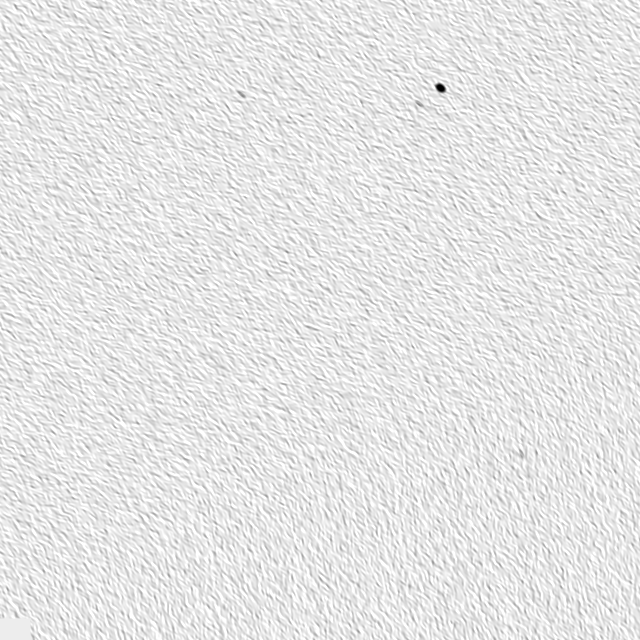
This texture is drawn by a Shadertoy shader. Its source:

```glsl
// Pale grey paper grain: short slanted streaks that steepen toward the lower right, with a dark speck.

const float MEAN_GREY = 0.907;
const float CONTRAST = 0.108;
const float CELL = 0.012;              // spacing of the streak grid
const int STREAKS_PER_CELL = 4;
const float STREAK_LENGTH = 0.0041;    // gaussian radius along a streak
const float STREAK_WIDTH = 0.0026;     // gaussian radius across a streak
const float WAVE_MIN = 0.0066;         // distance between ridges
const float WAVE_MAX = 0.0115;
const float SLANT_SHALLOW = 0.66;      // downward slopes in radians
const float SLANT_STEEP = 1.10;
const float SLANT_JITTER = 1.0;
const vec2 SPECK_POS = vec2(0.6885, 0.8625);
const vec2 SPECK_SIZE = vec2(0.0105, 0.0072);
const vec2 PATCH_SIZE = vec2(0.048, 0.034);
const float PATCH_GREY = 0.93;
const float TAU = 6.2831853;

vec4 hash4(vec2 p) {
    vec4 seed = vec4(dot(p, vec2(127.1, 311.7)), dot(p, vec2(269.5, 183.3)),
                     dot(p, vec2(419.2, 371.9)), dot(p, vec2(113.5, 271.9)));
    return fract(sin(seed) * 43758.5453);
}

// Turns an offset into (along, across) for a streak sloping down to the right.
vec2 toStreak(vec2 d, float slant) {
    float c = cos(slant), s = sin(slant);
    return vec2(c * d.x - s * d.y, s * d.x + c * d.y);
}

// The flow steepens toward the bottom, soonest on the right.
float slantAt(vec2 p) {
    float turn = 0.52 - p.y + 0.4 * (p.x - 0.5);
    return mix(SLANT_SHALLOW, SLANT_STEEP, smoothstep(0.10, 0.38, turn));
}

// Sum of scattered, oriented ripples with random phase.
float streakNoise(vec2 p) {
    vec2 home = floor(p / CELL);
    float sum = 0.0;
    for (int y = -1; y <= 1; y++)
    for (int x = -1; x <= 1; x++)
    for (int i = 0; i < STREAKS_PER_CELL; i++) {
        vec2 cell = home + vec2(x, y);
        vec4 rnd = hash4(cell + 17.37 * float(i));
        vec2 center = (cell + rnd.xy) * CELL;
        float slant = slantAt(center) + SLANT_JITTER * (fract(rnd.z * 7.0 + rnd.w) - 0.5);
        vec2 q = toStreak(p - center, slant);
        vec2 g = q / vec2(STREAK_LENGTH, STREAK_WIDTH);
        float wave = mix(WAVE_MIN, WAVE_MAX, rnd.w);
        sum += exp(-0.5 * dot(g, g)) * cos(TAU * (q.y / wave + rnd.z));
    }
    return sum;
}

// Soft elongated dark spot, 1 at its center.
float fleck(vec2 p, vec2 center, vec2 size, float slant) {
    vec2 q = toStreak(p - center, slant) / size;
    return 1.0 - smoothstep(0.45, 1.15, length(q));
}

void mainImage(out vec4 fragColor, in vec2 fragCoord) {
    vec2 uv = fragCoord / iResolution.xy;
    float grey = MEAN_GREY + CONTRAST * streakNoise(uv);

    // Faint flecks, then the black speck
    vec2 faint = SPECK_SIZE * vec2(0.9, 0.5);
    grey -= 0.30 * fleck(uv, vec2(0.655, 0.838), faint, SLANT_SHALLOW);
    grey -= 0.25 * fleck(uv, vec2(0.378, 0.852), faint, SLANT_SHALLOW);
    grey -= 0.25 * fleck(uv, vec2(0.815, 0.291), faint, SLANT_STEEP);
    grey = mix(grey, 0.0, fleck(uv, SPECK_POS, SPECK_SIZE, SLANT_SHALLOW));

    // Smooth blank corner
    vec2 edge = uv - PATCH_SIZE;
    float blank = 1.0 - smoothstep(-0.002, 0.002, max(edge.x, edge.y));
    grey = mix(grey, PATCH_GREY, blank);

    fragColor = vec4(vec3(clamp(grey, 0.0, 1.0)), 1.0);
}
```
